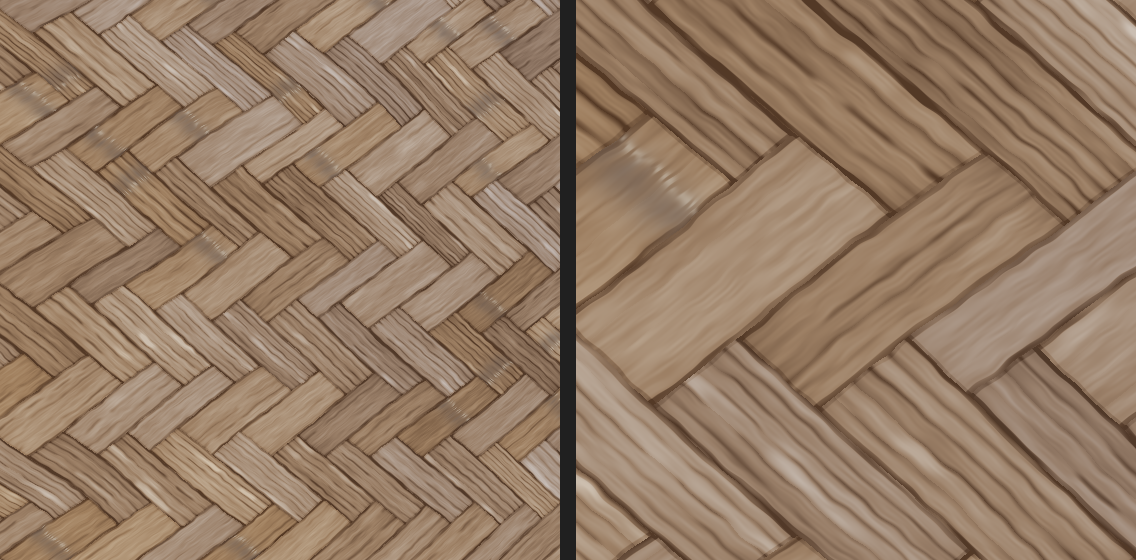
Left: the whole. Right: its middle third, enlarged.
This texture is drawn by a Shadertoy shader. Its source:

```glsl
// Woven bamboo matting: a three-over, three-under twill of split strips that
// forms horizontal herringbone rows. Two skewed lane axes pick the top strip;
// hashes and stretched noise add splits, grain, stains and glossy fibres.

const vec2 STRIPS = vec2(8.6, 1.7);    // strips across: linear, quadratic in x
const vec2 ROWS = vec2(3.94, 0.53);    // row pairs up: at left, gain to right
const float ROW_ORIGIN = 0.03;         // height of the lowest rising row
const float FLOAT_LENGTH = 3.0;        // lanes crossed by each visible piece
const float LANE_JITTER = 0.34;        // unevenness of strip widths
const float WARP = 0.24;               // slow bending of the lanes
const float SEAM = 0.045;              // dark gap, in strip widths
const float KNOT_CHANCE = 0.24;
const vec3 SHADOW = vec3(0.32, 0.225, 0.155);
const vec3 STRAW = vec3(0.605, 0.505, 0.405);
const vec3 SHEEN = vec3(0.79, 0.755, 0.70);
const vec3 STAIN = vec3(0.39, 0.335, 0.31);
const vec3 WARM = vec3(1.04, 0.99, 0.91);
const vec3 COOL = vec3(0.98, 0.985, 1.05);

float hash(vec2 p) {
    vec3 q = fract(vec3(p.xyx) * 0.1031);
    q += dot(q, q.yzx + 33.33);
    return fract((q.x + q.y) * q.z);
}

float noise(vec2 p) {
    vec2 i = floor(p), f = fract(p);
    f = f * f * (3.0 - 2.0 * f);
    return mix(mix(hash(i), hash(i + vec2(1, 0)), f.x),
               mix(hash(i + vec2(0, 1)), hash(i + vec2(1, 1)), f.x), f.y);
}

// Position of the lower boundary of a lane on one axis
float laneEdge(float id, float axis) {
    return id + LANE_JITTER * (hash(vec2(id + 71.0, axis * 17.0)) - 0.5);
}

// Index of the lane that holds a coordinate
float laneAt(float c, float axis) {
    float k = floor(c + 0.5);
    return c > laneEdge(k, axis) ? k : k - 1.0;
}

// Dark line around distance zero, smoothed to the pixel size
float groove(float d, float width, float px) {
    return 1.0 - smoothstep(width - 0.5 * px, width + px, d);
}

void mainImage(out vec4 fragColor, in vec2 fragCoord) {
    vec2 uv = fragCoord / iResolution.xy;
    float px = 16.0 / iResolution.y;

    // Skewed axes: a runs up to the right, b runs down to the right
    float s = uv.x * (STRIPS.x + STRIPS.y * uv.x);
    float r = (uv.y - ROW_ORIGIN) * (ROWS.x + ROWS.y * uv.x) + 0.5 / FLOAT_LENGTH;
    float a = s + FLOAT_LENGTH * r + WARP * (noise(uv * 6.0) - 0.5);
    float b = s - FLOAT_LENGTH * r + WARP * (noise(uv * 6.0 + 40.0) - 0.5);
    a += 0.035 * (noise(vec2(a, b) * 5.0) - 0.5);
    b += 0.035 * (noise(vec2(b, a) * 5.0 + 9.0) - 0.5);

    // Twill rule: find the strip on top and its visible piece
    float ia = laneAt(a, 1.0), ib = laneAt(b, 2.0);
    float period = 2.0 * FLOAT_LENGTH;
    float run = floor((ia - ib) / period);
    bool rising = ia - ib - period * run < FLOAT_LENGTH;
    float id = rising ? ib : ia;
    float first = rising ? ib + period * run : ia - period * (run + 1.0) + 1.0;
    float alongAxis = rising ? 1.0 : 2.0, acrossAxis = 3.0 - alongAxis;
    float along = rising ? a : b, across = rising ? b : a;

    // Local coordinates: t along the piece, v across it, both 0 to 1
    float start = laneEdge(first, alongAxis), side = laneEdge(id, acrossAxis);
    float len = laneEdge(first + FLOAT_LENGTH, alongAxis) - start;
    float width = laneEdge(id + 1.0, acrossAxis) - side;
    float t = (along - start) / len, v = (across - side) / width;
    vec2 seed = vec2(id + 50.0, run * 7.0 + (rising ? 20.0 : 120.0));
    float rnd = hash(seed), rnd2 = hash(seed + 3.7), rnd3 = hash(seed + 8.3);

    // Piece tone and long fine grain
    float streak = noise(vec2(along * 1.3, across * 15.0) + seed);
    float fine = noise(vec2(along * 4.0, across * 34.0) + seed * 3.0);
    float tone = 0.575 + 0.25 * (rnd - 0.5) + 0.17 * (streak - 0.5) + 0.12 * (fine - 0.5);
    tone += 0.12 * (noise(uv * 9.0 + 15.0) - 0.5);

    // Splits: falling strips are ribbed, rising ones only lightly cracked
    float count = rising ? 3.0 + floor(rnd2 * 3.0) : 4.0 + floor(rnd2 * 3.0);
    float bend = 0.05 * (noise(vec2(along * 1.5, id * 9.0)) - 0.5);
    float fibre = (v + bend) * count, cell = floor(fibre);
    float rib = fract(fibre), nearest = floor(fibre + 0.5);
    float splitRnd = hash(seed + nearest * 5.1);
    float depth = rising ? 0.24 * smoothstep(0.45, 1.0, splitRnd) : 0.13 + 0.20 * splitRnd;
    depth *= smoothstep(0.1, 0.55, noise(vec2(along * 2.2, nearest * 7.0) + seed));
    float fibrePx = px * count / width;
    tone -= depth * groove(abs(fibre - nearest), 0.07, max(fibrePx, 0.16));
    float fibreRnd = hash(seed + cell * 2.3 + 60.0);
    tone += (rising ? 0.05 : 0.15) * (fibreRnd - 0.5);
    tone += (rising ? 0.0 : 0.10) * (sin(3.14159 * rib) - 0.6);

    // Gaps beside the strip and the dip at each end
    float sideGap = min(v, 1.0 - v) * width, endGap = min(t, 1.0 - t) * len;
    float worn = 0.35 + 0.65 * noise(vec2(along * 3.0, id * 5.0));
    tone -= 0.42 * worn * groove(sideGap, SEAM, px);
    tone -= 0.24 * worn * groove(endGap, SEAM * 0.7, px);
    tone -= 0.09 * exp(-endGap * 7.0) + 0.06 * exp(-sideGap * 12.0);

    // Glossy fibres catch light in short patches
    float gloss = smoothstep(0.62, 0.95, fibreRnd) * (rising ? 0.35 : 1.0);
    gloss *= smoothstep(0.45, 0.85, noise(vec2(along * 1.6, cell * 4.0) + seed));
    tone += 0.26 * gloss * sin(3.14159 * rib);

    // Tone ramp, then warm and cool drift
    tone = clamp(tone, 0.0, 1.0);
    vec3 color = mix(SHADOW, STRAW, min(2.0 * tone, 1.0));
    color = mix(color, SHEEN, max(2.0 * tone - 1.0, 0.0));
    color *= mix(WARM, COOL, clamp(0.75 * rnd3 + 0.35 * (uv.x + uv.y) - 0.2, 0.0, 1.0));

    // Stained nodes cross a few pieces, with a pale rim
    float node = (t - 0.2 - 0.6 * rnd2) * len + 0.12 * (noise(vec2(v * 5.0, id)) - 0.5);
    float hasKnot = step(rnd3, KNOT_CHANCE);
    float stain = exp(-node * node * 14.0) * (0.35 + 0.65 * streak);
    color = mix(color, STAIN, 0.6 * hasKnot * stain);
    float rim = exp(-pow((node - 0.22) * 14.0, 2.0)) * smoothstep(0.35, 0.8, fine);
    color = mix(color, SHEEN, 0.55 * hasKnot * rim);

    fragColor = vec4(color, 1.0);
}
```
